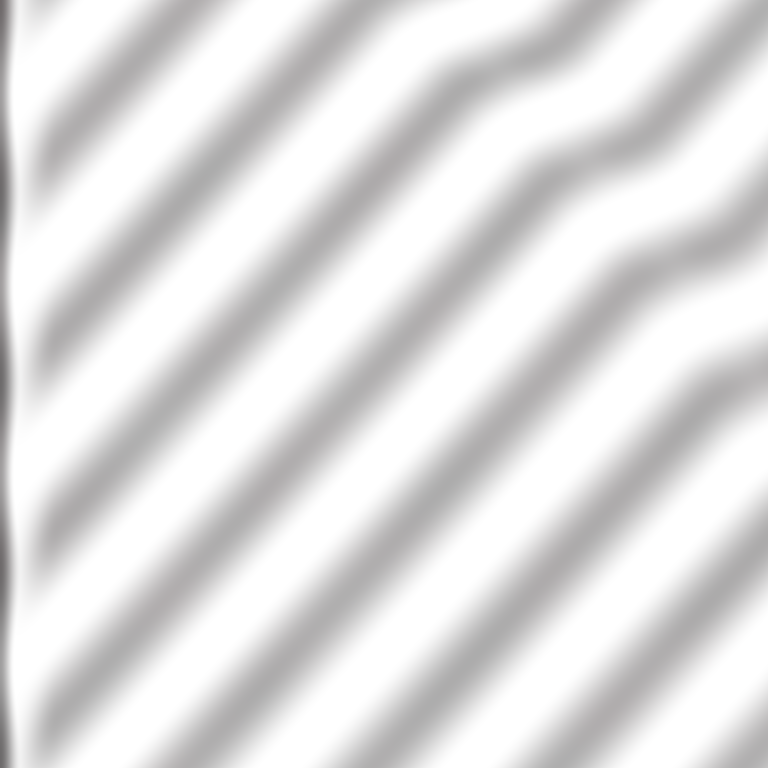
Write a Shadertoy shader that draws this pattern.

```glsl
// Soft grey diagonal stripes with a fault line crossing them and a dark left margin.

float hash(vec2 p) {
    return fract(sin(dot(p, vec2(127.1, 311.7))) * 43758.545);
}

float valueNoise(vec2 p) {
    vec2 i = floor(p), f = fract(p);
    f = f * f * (3.0 - 2.0 * f);
    return mix(mix(hash(i), hash(i + vec2(1, 0)), f.x),
               mix(hash(i + vec2(0, 1)), hash(i + vec2(1, 1)), f.x), f.y);
}

// Signed horizontal distance from the curved fault line.
float faultDistance(vec2 p) {
    return p.x - (0.534 + 1.1 * p.y - 0.46 * p.y * p.y);
}

// Distance from the nearest stripe centre, in periods (0 to 0.5).
float stripeDistance(vec2 p, float fault) {
    float across = p.y + 1.09 * p.x;
    across -= 0.06 * max(across - 1.237, 0.0);               // wider spacing at lower right
    across -= 0.081 * smoothstep(-0.078, 0.156, fault);      // slip beyond the fault
    return abs(fract((across - 0.026) / 0.2474 + 0.5) - 0.5);
}

void mainImage(out vec4 fragColor, in vec2 fragCoord) {
    vec2 p = fragCoord / iResolution.xy;
    p.y = 1.0 - p.y;                                         // measure downwards from the top

    // Blurred stripes, paler along the fault and fading out at the left
    float fault = faultDistance(p);
    float ink = 1.0 - smoothstep(0.0, 0.4, stripeDistance(p, fault));
    ink *= 0.32 + 0.025 * (valueNoise(p * 9.0) - 0.5);
    ink *= 1.0 - 0.13 * exp(-pow((fault - 0.02) / 0.04, 2.0));
    ink *= smoothstep(0.01, 0.075, p.x);

    // Dark margin that swells once per stripe
    float swell = 0.5 + 0.5 * cos(6.28318 * (p.y - 0.247) / 0.2474);
    float margin = 1.0 - smoothstep(0.0, 0.019 + 0.009 * swell, p.x);
    ink += margin * (0.38 + 0.2 * swell);

    // Faint warm and cool drift in the grey
    vec3 tint = vec3(-0.012, 0.008, 0.004) * valueNoise(p * 14.0 + 5.0);
    fragColor = vec4(vec3(1.0) - ink * (1.0 + 2.0 * tint), 1.0);
}
```
